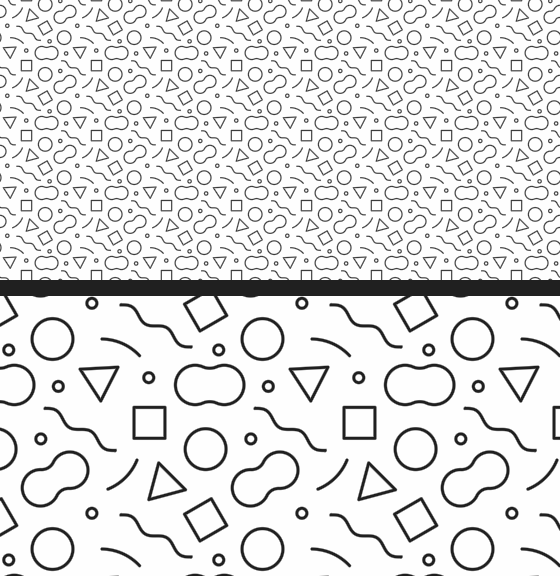
Top: the whole. Bottom: its middle third, enlarged.
Write a WebGL 1 fragment shader that draws this pattern.

```glsl
precision highp float;
// Seamless scatter of thin outlined shapes: circles, squares, triangles, peanuts, waves and arcs.
uniform vec2 u_resolution;

const float PI = 3.14159265;
const float TILE = 144.0;              // side of one repeat, in pattern units
const vec2 REPEATS = vec2(8.0, 4.0);   // whole repeats across and down
const vec2 ORIGIN = vec2(48.0, -48.0); // shift of the pattern on the canvas
const float HALF_STROKE = 1.05;
const vec3 PAPER = vec3(0.995);
const vec3 INK = vec3(0.12);

// Wrapped coordinates around a centre, turned clockwise by degrees (y points down).
vec2 place(vec2 p, vec2 centre, float degrees) {
  vec2 q = mod(p - centre + 0.5 * TILE, TILE) - 0.5 * TILE;
  float a = radians(degrees);
  float c = cos(a);
  float s = sin(a);
  return vec2(c * q.x + s * q.y, c * q.y - s * q.x);
}

// Each function below returns the distance to an outline.
float ring(vec2 p, float radius) {
  return abs(length(p) - radius);
}

float polygon(vec2 p, float sides, float apothem) {
  float sector = 2.0 * PI / sides;
  float a = mod(atan(p.x, p.y) + 0.5 * sector, sector) - 0.5 * sector;
  vec2 q = length(p) * vec2(cos(a), abs(sin(a)));
  float halfEdge = apothem * tan(0.5 * sector);
  return length(vec2(q.x - apothem, max(q.y - halfEdge, 0.0)));
}

// Two equal lobes joined by concave fillets.
float peanut(vec2 p, float spread, float radius, float fillet) {
  vec2 q = abs(p);
  float reach = radius + fillet;
  float h = sqrt(reach * reach - spread * spread);
  if (q.x / spread + q.y / h < 1.0) {
    return ring(q - vec2(0.0, h), fillet);
  }
  return ring(q - vec2(spread, 0.0), radius);
}

// Two periods of a sine along x.
float wave(vec2 p, float halfLength, float amplitude) {
  float k = 2.0 * PI / halfLength;
  float x = clamp(p.x, -halfLength, halfLength);
  float slope = amplitude * k * cos(k * x);
  float offset = (p.y + amplitude * sin(k * x)) * inversesqrt(1.0 + slope * slope);
  return length(vec2(p.x - x, offset));
}

// Arc bulging upward, with its apex at the origin.
float arc(vec2 p, float radius, float halfAngle) {
  vec2 v = p - vec2(0.0, radius);
  float a = clamp(atan(v.x, -v.y), -halfAngle, halfAngle);
  return length(v - radius * vec2(sin(a), -cos(a)));
}

float dots(vec2 p) {
  float radius = 3.4;
  float d = ring(place(p, vec2(63.0, 5.0), 0.0), radius);
  d = min(d, ring(place(p, vec2(6.0, 37.0), 0.0), radius));
  d = min(d, ring(place(p, vec2(102.0, 56.0), 0.0), radius));
  d = min(d, ring(place(p, vec2(40.0, 62.0), 0.0), radius));
  return min(d, ring(place(p, vec2(28.0, 98.0), 0.0), radius));
}

float closedShapes(vec2 p) {
  float d = ring(place(p, vec2(36.0, 29.5), 0.0), 14.0);
  d = min(d, ring(place(p, vec2(141.0, 105.0), 0.0), 14.0));
  d = min(d, polygon(place(p, vec2(102.5, 87.0), 0.0), 4.0, 10.6));
  d = min(d, polygon(place(p, vec2(141.0, 9.5), -30.0), 4.0, 10.6));
  d = min(d, polygon(place(p, vec2(68.3, 57.0), 177.0), 3.0, 7.5));
  d = min(d, polygon(place(p, vec2(112.7, 129.0), -15.0), 3.0, 7.5));
  d = min(d, peanut(place(p, vec2(143.8, 61.0), 0.0), 10.0, 13.5, 12.0));
  return min(d, peanut(place(p, vec2(37.8, 125.5), -31.0), 11.7, 12.5, 9.0));
}

float openStrokes(vec2 p) {
  float halfAngle = radians(23.0);
  float d = wave(place(p, vec2(107.0, 20.5), 31.0), 28.0, 2.7);
  d = min(d, wave(place(p, vec2(55.0, 91.5), 31.0), 28.0, 2.7));
  d = min(d, arc(place(p, vec2(84.0, 32.6), 24.0), 36.0, halfAngle));
  return min(d, arc(place(p, vec2(86.0, 124.5), 135.0), 36.0, halfAngle));
}

// Share of a soft pixel footprint covered by the stroke.
float strokeCover(float d, float footprint) {
  return clamp((HALF_STROKE - d) / footprint + 0.5, 0.0, 1.0);
}

void main() {
  vec2 cell = gl_FragCoord.xy / u_resolution * REPEATS;
  vec2 p = TILE * vec2(cell.x, -cell.y) + ORIGIN;
  float footprint = 1.3 * TILE * REPEATS.y / u_resolution.y;
  float d = min(dots(p), min(closedShapes(p), openStrokes(p)));
  gl_FragColor = vec4(mix(PAPER, INK, strokeCover(d, footprint)), 1.0);
}
```
